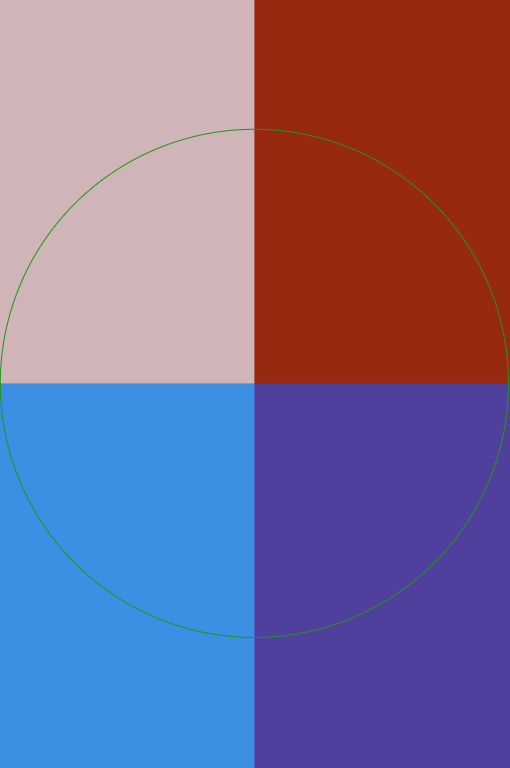
Give the GLSL for this background, as a WebGL 1 fragment shader.

```glsl
precision highp float;
// Four flat quadrants meeting near the middle of the canvas, with a
// hairline green ring around the meeting point that nearly spans the width.
// Edges and ring use box-filtered coverage, in units of the canvas width.

uniform vec2 u_resolution;

#define CENTER vec2(0.4988, 0.5008)   // meeting point, fraction of canvas
#define RING_RADIUS 0.4982            // in canvas widths
#define RING_WIDTH 0.0020
#define PINK vec3(0.812, 0.704, 0.722)
#define RUST vec3(0.588, 0.161, 0.063)
#define BLUE vec3(0.239, 0.561, 0.894)
#define VIOLET vec3(0.314, 0.251, 0.616)
#define GREEN vec3(0.137, 0.584, 0.090)

// Share of a pixel lying on the positive side of an edge
float coverage(float dist, float pixel) {
  return clamp(dist / pixel + 0.5, 0.0, 1.0);
}

void main() {
  float pixel = 1.0 / u_resolution.x;
  vec2 p = (gl_FragCoord.xy - CENTER * u_resolution) * pixel;

  // Quadrants
  float right = coverage(p.x, pixel);
  float top = coverage(p.y, pixel);
  vec3 color = mix(mix(BLUE, VIOLET, right), mix(PINK, RUST, right), top);

  // Ring: difference of the outer and inner discs
  float d = length(p) - RING_RADIUS;
  float halfWidth = 0.5 * RING_WIDTH;
  float ring = coverage(d + halfWidth, pixel) - coverage(d - halfWidth, pixel);
  color = mix(color, GREEN, ring);

  gl_FragColor = vec4(color, 1.0);
}
```
